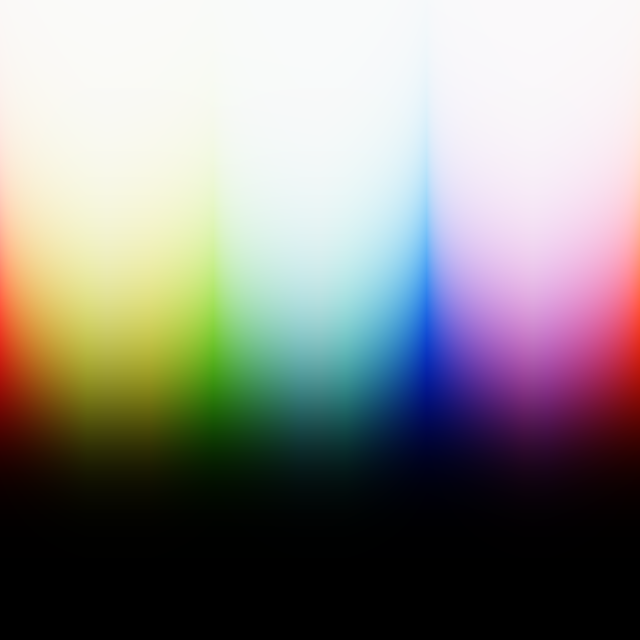
A Shadertoy shader for this background:

```glsl
// Full hue sweep from left to right, with exposure rising from black to white.
// Each light leaks a little into the other channels, so strong light bleaches;
// a filmic curve per channel then sets the displayed brightness.

const float EXPOSURE_RANGE = 12.9;  // natural-log exposure over the full height
const float MID_HEIGHT     = 0.278; // height at which exposure equals one
const float LEAK_SLOPE     = 0.78;  // exposure power of the weakest channel
const float TOE_POWER      = 3.0;   // depth of the shadows
const float WHITE_LEVEL    = 0.98;  // brightest neutral value
const vec3  PURITY_BOOST   = vec3(0.30, 0.06, 0.11); // lift for pure primaries

// What each primary light sends to the red, green and blue channels
const vec3 RED_LIGHT   = vec3(1.00, 0.18, 0.13);
const vec3 GREEN_LIGHT = vec3(0.40, 1.00, 0.18);
const vec3 BLUE_LIGHT  = vec3(0.09, 0.24, 1.00);

// Fully saturated hue: red at 0, green at 1/3, blue at 2/3
vec3 pureHue(float hue) {
    vec3 offset = fract(hue - vec3(0.0, 1.0, 2.0) / 3.0 + 0.5) - 0.5;
    return clamp(2.0 - 6.0 * abs(offset), 0.0, 1.0);
}

// Mixes the primaries with their leaks, limited to full strength
vec3 channelWeights(vec3 hue) {
    return min(mat3(RED_LIGHT, GREEN_LIGHT, BLUE_LIGHT) * hue, 1.0);
}

// Compresses light to display values with a soft toe and shoulder
vec3 filmCurve(vec3 light) {
    return WHITE_LEVEL * pow(light / (1.0 + light), vec3(TOE_POWER));
}

void mainImage(out vec4 fragColor, in vec2 fragCoord) {
    vec2 uv = fragCoord / iResolution.xy;

    // Exposed light in each channel; weak channels rise more slowly
    vec3 weights = channelWeights(pureHue(uv.x));
    float logExposure = EXPOSURE_RANGE * (uv.y - MID_HEIGHT);
    vec3 light = weights * exp(logExposure * mix(vec3(LEAK_SLOPE), vec3(1.0), weights));
    vec3 color = filmCurve(light);

    // Extra brilliance where a single channel dominates
    vec3 dominance = max(color - max(color.gbr, color.brg), 0.0);
    color *= 1.0 + PURITY_BOOST * dominance;

    fragColor = vec4(clamp(color, 0.0, 1.0), 1.0);
}
```
